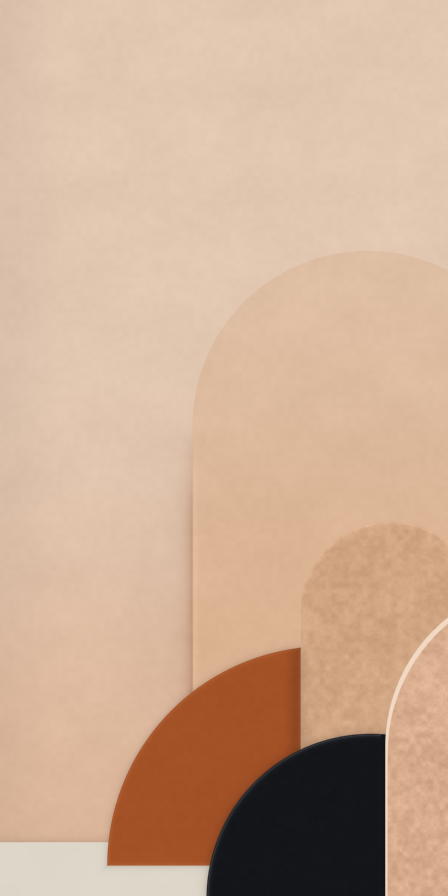
A Shadertoy shader for this background:

```glsl
float hash(vec2 p) {
    p = fract(p * vec2(0.1031, 0.1137));
    p += dot(p, p.yx + 33.33);
    return fract((p.x + p.y) * p.x * 17.0);
}

float noise(vec2 p) {
    vec2 i = floor(p), f = fract(p);
    f = f * f * (3.0 - 2.0 * f);
    vec2 e = vec2(0.0, 1.0);
    return mix(mix(hash(i), hash(i + e.yx), f.x),
               mix(hash(i + e), hash(i + e.yy), f.x), f.y);
}

float fbm(vec2 p) {
    float sum = 0.0, amp = 0.5;
    for (int i = 0; i < 4; i++) {
        sum += amp * noise(p);
        p = p * 2.1 + 17.0;
        amp *= 0.5;
    }
    return sum - 0.47;
}

// Round top with straight sides running down
float archDist(vec2 p, vec2 center, float radius) {
    p -= center;
    return length(vec2(p.x, max(p.y, 0.0))) - radius;
}

float fill(float d) {
    float aa = 0.8 / iResolution.x;
    return 1.0 - smoothstep(-aa, aa, d);
}

void mainImage(out vec4 fragColor, in vec2 fragCoord) {
    vec2 p = fragCoord / iResolution.x;
    float mottle = fbm(p * vec2(9.0, 14.0));
    float grain = fbm(p * 75.0);

    // Wall, warmer towards the floor
    vec3 color = mix(vec3(0.865, 0.715, 0.605), vec3(0.885, 0.780, 0.695),
                     smoothstep(0.1, 1.25, p.y));
    color *= 1.0 - 0.03 * smoothstep(0.15, 0.0, p.x);

    // Tall arch and the shadow beside its straight edge
    float tall = archDist(p, vec2(0.82, 1.05), 0.39);
    float low = smoothstep(1.12, 0.8, p.y);
    float beside = exp(-max(tall, 0.0) / 0.014) * low;
    color *= 1.0 - vec3(0.13, 0.20, 0.25) * beside;
    color *= 1.0 - 0.025 * exp(-max(tall, 0.0) / 0.08) * low;
    vec3 tallColor = mix(vec3(0.855, 0.700, 0.570), vec3(0.872, 0.745, 0.640),
                         smoothstep(0.6, 1.4, p.y));
    tallColor += 0.03 * exp(-abs(tall + 0.006) / 0.005) * low;
    color = mix(color, tallColor, fill(tall));
    color += 0.035 * mottle + 0.025 * grain;

    // Floor with a soft contact line
    color *= 1.0 - 0.08 * exp(-abs(p.y - 0.122) / 0.008);
    vec3 floorColor = vec3(0.870, 0.840, 0.785) + 0.015 * mottle;
    color = mix(color, floorColor, fill(p.y - 0.12));

    // Small speckled arch
    float small = archDist(p, vec2(0.872, 0.636), 0.2);
    vec3 smallColor = vec3(0.815, 0.645, 0.510) + 0.05 * mottle + 0.11 * grain;
    smallColor *= 1.0 - 0.10 * exp(-max(p.x - 0.672, 0.0) / 0.01) * smoothstep(0.6, 0.5, p.y);
    smallColor += 0.06 * exp(-abs(small + 0.002) / 0.003) * smoothstep(0.6, 0.75, p.y);
    color = mix(color, smallColor, fill(small));

    // Terracotta quarter disc
    float clay = max(length(p - vec2(0.729, 0.068)) - 0.4896,
                     max(p.x - 0.671, 0.068 - p.y));
    color *= 1.0 - 0.12 * exp(-max(clay, 0.0) / 0.006) * step(p.x, 0.671);
    vec3 clayColor = vec3(0.635, 0.315, 0.150) + 0.02 * mottle + 0.02 * grain;
    clayColor *= 1.0 - 0.15 * smoothstep(0.63, 0.672, p.x);
    clayColor += 0.04 * exp(-abs(clay + 0.003) / 0.003);
    color = mix(color, clayColor, fill(clay));

    // Black disc with a faint lit rim
    float black = max(length(p - vec2(0.828, -0.005)) - 0.367, p.x - 0.861);
    color *= 1.0 - 0.15 * exp(-max(black, 0.0) / 0.008);
    vec3 blackColor = vec3(0.078, 0.083, 0.100) + 0.015 * grain;
    blackColor += 0.13 * exp(-abs(black + 0.003) / 0.003) * step(p.x, 0.85);
    color = mix(color, blackColor, fill(black));

    // Front arch with a pale bevelled edge
    float front = archDist(p, vec2(1.228, 0.333), 0.368);
    vec3 frontColor = vec3(0.845, 0.675, 0.550) + 0.05 * mottle + 0.15 * grain;
    float bevel = mix(0.005, 0.011, smoothstep(0.25, 0.55, p.y));
    frontColor = mix(vec3(0.945, 0.850, 0.765), frontColor, fill(front + bevel));
    color = mix(color, frontColor, fill(front));

    fragColor = vec4(clamp(color, 0.0, 1.0), 1.0);
}
```
